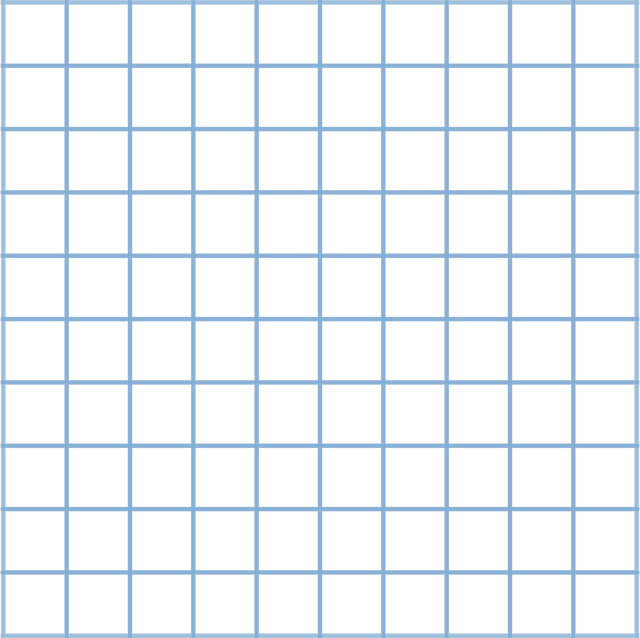
Reproduce this pattern procedurally as a Shadertoy shader.

```glsl
// Square graph paper: a ten by ten grid of soft blue lines on white.

// Lengths are fractions of the canvas width.
const float CELLS = 10.0;
const float CELL_SIZE = 0.09896;
const vec2 GRID_ORIGIN = vec2(0.0052, 0.0035);
const float LINE_WIDTH = 0.0069;
const float EDGE_SOFTNESS = 0.0024;
const float OVERHANG = 0.0042;      // how far lines run past the border
const float TONE_VARIATION = 0.012; // shade change from line to line

const vec3 PAPER = vec3(1.0);
const vec3 INK = vec3(0.54, 0.695, 0.84);
const vec3 BORDER_INK = vec3(0.62, 0.75, 0.865);
const vec3 FRINGE = vec3(0.63, 0.67, 0.82);
const vec3 CROSSING_TINT = vec3(0.95, 0.99, 0.99);

float hash(float n) {
    n = fract(n * 0.1031);
    n *= n + 33.33;
    return fract(n * (n + n));
}

// Ink of one line over paper, with a faint violet fringe at its edges.
vec3 inkLine(float index, float cover, float seed) {
    bool isBorder = index < 0.5 || index > CELLS - 0.5;
    vec3 ink = isBorder ? BORDER_INK : INK;
    ink += TONE_VARIATION * (hash(index + seed) - 0.5) * vec3(1.0, -0.6, 0.0);
    return mix(PAPER, mix(FRINGE, ink, cover), cover);
}

void mainImage(out vec4 fragColor, in vec2 fragCoord) {
    vec2 p = fragCoord / iResolution.x - GRID_ORIGIN;
    float blur = 0.5 * max(EDGE_SOFTNESS, 1.0 / iResolution.x);

    // Nearest line on each axis: x holds vertical lines, y horizontal ones.
    vec2 index = clamp(floor(p / CELL_SIZE + 0.5), 0.0, CELLS);
    vec2 edge = abs(p - index * CELL_SIZE) - 0.5 * LINE_WIDTH;
    vec2 cover = 1.0 - smoothstep(-blur, blur, edge);

    // Trim the line ends just outside the border.
    float halfGrid = 0.5 * CELLS * CELL_SIZE;
    vec2 outside = abs(p - halfGrid) - halfGrid - OVERHANG;
    cover *= 1.0 - smoothstep(-blur, blur, outside.yx);

    // Overlay both directions and deepen the crossings slightly.
    vec3 color = min(inkLine(index.x, cover.x, 3.0),
                     inkLine(index.y, cover.y, 41.0));
    color *= mix(vec3(1.0), CROSSING_TINT, cover.x * cover.y);

    fragColor = vec4(color, 1.0);
}
```
